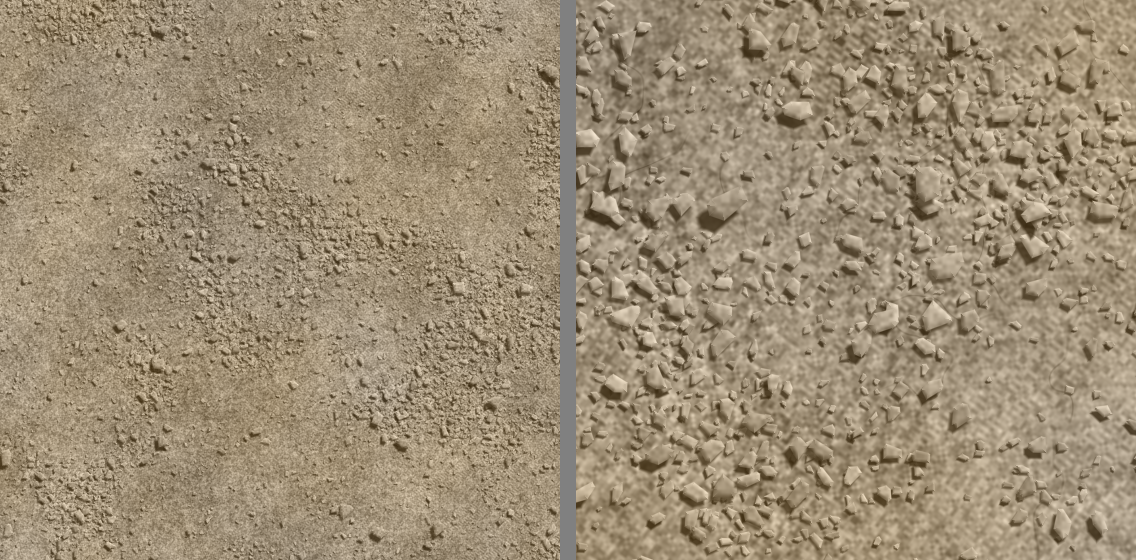
Left: the whole. Right: its middle third, enlarged.
Give the GLSL for this texture, as a WebGL 2 fragment shader.

```glsl
#version 300 es
precision highp float;
// Dry sandy ground strewn with angular pebbles in loose clusters.
// Layered value noise forms the soil; each pebble is a random convex polygon
// on a jittered grid, with bevelled sides and a cast shadow.

uniform vec2 u_resolution;
out vec4 outColor;

const float TAU = 6.28318;
const vec3 SOIL = vec3(0.640, 0.578, 0.481);
const vec3 WARMTH = vec3(0.006, 0.0, -0.012);   // hue drift between patches
const vec2 LIGHT = vec2(0.6, 0.8);              // direction towards the light
const float PATCH_CONTRAST = 0.19;
const float MOTTLE_CONTRAST = 0.12;
const float GRAIN_CONTRAST = 0.31;
const float CRACK_DEPTH = 0.08;
const float SHADOW_TONE = -0.42;
const float LIT_EDGE = 0.14;
const float DARK_EDGE = 0.25;
const float CLUSTER_SCALE = 7.0;
const float STRAY_SHARE = 0.11;                 // pebbles outside clusters
const int LAYERS = 4;
const float FINEST_CELL = 0.0078;
const float CELL_GROWTH = 1.62;
const vec4 LAYER_DENSITY = vec4(0.55, 0.66, 0.62, 0.14);
const int SIDES = 6;

float hash(vec2 p) {
  return fract(sin(dot(p, vec2(127.1, 311.7))) * 43758.5);
}

float noise(vec2 p) {
  vec2 i = floor(p), f = fract(p);
  f = f * f * (3.0 - 2.0 * f);
  return mix(mix(hash(i), hash(i + vec2(1, 0)), f.x),
             mix(hash(i + vec2(0, 1)), hash(i + vec2(1, 1)), f.x), f.y);
}

float fbm(vec2 p) {
  float sum = 0.0, weight = 0.57;
  for (int i = 0; i < 3; i++) {
    sum += weight * noise(p);
    p = mat2(0.8, 0.6, -0.6, 0.8) * p * 2.1 + 13.7;
    weight *= 0.5;
  }
  return sum;
}

float clusterAt(vec2 p) {
  return smoothstep(0.47, 0.74, fbm(p * CLUSTER_SCALE + 3.1));
}

// Signed distance to a random polygon of radius near 1, and its closest side.
float pebbleDistance(vec2 q, vec2 seed, out vec2 facing) {
  float d = -10.0;
  float tilt = hash(seed + 4.7) * TAU;
  for (int k = 0; k < SIDES; k++) {
    vec2 sideSeed = seed + float(k) * vec2(17.3, 5.1);
    float angle = (float(k) + 0.8 * hash(sideSeed)) * TAU / float(SIDES) + tilt;
    float reach = mix(0.55, 1.0, hash(sideSeed + 8.3)) * (1.0 + 0.3 * cos(2.0 * angle - tilt));
    vec2 normal = vec2(cos(angle), sin(angle));
    float side = dot(q, normal) - reach;
    if (side > d) { d = side; facing = normal; }
  }
  return d;
}

// Brightness offset of the bare soil.
float soilTone(vec2 uv, float cluster) {
  float tone = PATCH_CONTRAST * (fbm(uv * 8.0 + 21.0) - 0.5);
  tone += MOTTLE_CONTRAST * (fbm(uv * 38.0) - 0.5);
  mat2 turn = mat2(0.8, 0.6, -0.6, 0.8);        // hides the noise grid
  float grain = 0.75 * noise(turn * uv * 440.0) + 0.5 * noise(uv * 270.0 + 7.0)
              + 0.25 * noise(turn * uv * 130.0 + 31.0) - 0.75;
  tone += GRAIN_CONTRAST * (0.9 + 0.4 * cluster) * grain;
  float line = abs(fbm(uv * 15.0 + 50.0) - 0.5);
  float crack = (1.0 - smoothstep(0.0, 0.012, line)) * smoothstep(0.55, 0.7, noise(uv * 11.0 + 9.0));
  return tone - CRACK_DEPTH * crack;
}

// Lays one grid of pebbles and their shadows over the given tone.
float addPebbles(float tone, vec2 uv, float cell, float density, float layer, float pixel) {
  vec2 home = floor(uv / cell);
  float texture = noise(uv * 380.0 + 17.0) - 0.5;
  for (int y = -1; y <= 1; y++)
  for (int x = -1; x <= 1; x++) {
    vec2 id = home + vec2(x, y);
    vec2 seed = id + layer * 61.7;
    float chance = density * mix(STRAY_SHARE, 1.0, clusterAt((id + 0.5) * cell));
    if (hash(seed + 2.9) > chance) continue;

    vec2 jitter = vec2(hash(seed + 11.3), hash(seed + 23.9));
    float radius = cell * mix(0.22, 0.44, hash(seed + 37.1));
    vec2 q = (uv - (id + mix(vec2(0.2), vec2(0.8), jitter)) * cell) / radius;
    float soft = 0.8 * pixel / radius;
    float height = mix(0.3, 0.8, hash(seed + 41.3));

    vec2 facing;
    float shade = pebbleDistance(q + LIGHT * height, seed, facing);
    float shadow = 1.0 - smoothstep(-0.1 - soft, 0.08 + soft, shade);
    tone = mix(tone, SHADOW_TONE, shadow * mix(0.4, 0.95, height));

    float d = pebbleDistance(q, seed, facing);
    float cover = 1.0 - smoothstep(-soft, soft, d);
    float lit = dot(facing, LIGHT) * smoothstep(-0.45, 0.0, d);
    float top = 0.06 + 0.14 * (hash(seed + 53.7) - 0.5) + 0.17 * texture;
    tone = mix(tone, top + lit * (lit > 0.0 ? LIT_EDGE : DARK_EDGE), cover);
  }
  return tone;
}

void main() {
  vec2 uv = gl_FragCoord.xy / u_resolution.y;
  float pixel = 1.0 / u_resolution.y;
  float tone = soilTone(uv, clusterAt(uv));
  float cell = FINEST_CELL;
  for (int i = 0; i < LAYERS; i++) {
    tone = addPebbles(tone, uv, cell, LAYER_DENSITY[i], float(i), pixel);
    cell *= CELL_GROWTH;
  }
  float warm = 4.0 * (fbm(uv * 6.0 + 80.0) - 0.5);
  outColor = vec4(clamp(SOIL + tone + WARMTH * warm, 0.0, 1.0), 1.0);
}
```
